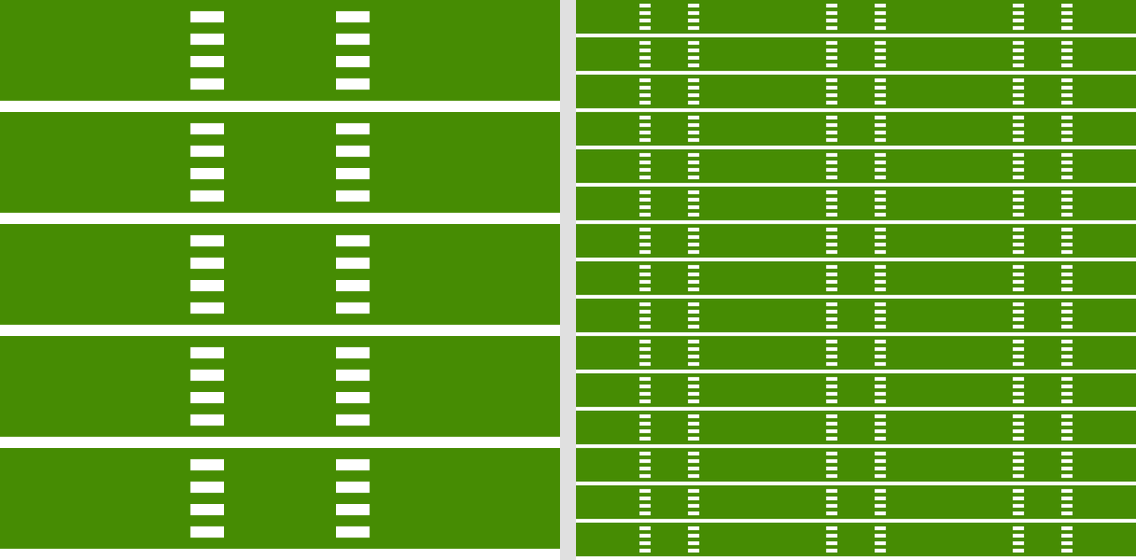
Left, the tile; right, the same tile 3 across and 3 down.
A three.js fragment shader for this pattern:

```glsl
// Sports field: five green bands divided by full-width white lines,
// with two columns of four short white dashes in every band.
// Built from periodic stripe distances, antialiased by pixel coverage.

varying vec2 vUv;

// Signed distance to a stripe repeated every period, negative inside.
float stripeDistance(float position, float period, float center, float halfWidth) {
  float cell = fract((position - center) / period + 0.5) - 0.5;
  return abs(cell) * period - halfWidth;
}

// Share of the pixel that lies inside the edge.
float coverage(float signedDistance, float pixelSize) {
  return clamp(0.5 - signedDistance / pixelSize, 0.0, 1.0);
}

void main() {
  vec2 pixel = max(fwidth(vUv), vec2(1e-5));

  // Full-width lines, one at the foot of each band
  float lines = coverage(stripeDistance(vUv.y, 0.2, 0.01, 0.01), pixel.y);

  // Dashes: five rows per band, the lowest merging with the line
  float rows = coverage(stripeDistance(vUv.y, 0.04, 0.01, 0.01), pixel.y);

  // Two dash columns, mirrored about the middle
  float columns = coverage(abs(abs(vUv.x - 0.5) - 0.13) - 0.03, pixel.x);

  float paint = max(lines, rows * columns);
  vec3 grass = vec3(0.275, 0.55, 0.012);
  gl_FragColor = vec4(mix(grass, vec3(1.0), paint), 1.0);
}
```
